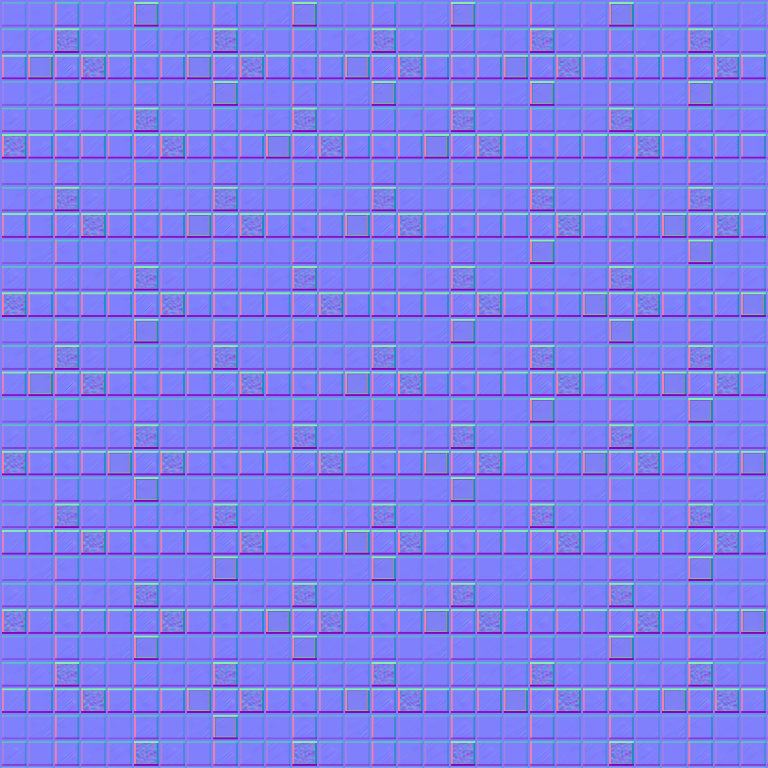
A WebGL 2 fragment shader for this texture map:

```glsl
#version 300 es
precision highp float;
// Tangent-space normal map of a square mosaic with rough and lipped accent tiles.

#define CELLS 29.09      // tiles across and down
#define OFFSET 0.04      // grid shift, in tiles
#define GAP 0.035        // half width of the flat joint
#define BEVEL 0.072      // bevel width
#define LIP 0.035        // width of the inner lip on accent tiles
#define LIP_CHANCE 0.58  // share of candidate tiles with a lip
#define ROUGHNESS 0.034  // relief height of rough tiles
#define SCRATCHES 0.013  // relief height of worn smooth tiles
#define SHADE 0.14       // loss of blue on accent tiles

uniform vec2 u_resolution;
out vec4 outColor;

float hash(vec2 p) {
    vec3 q = fract(vec3(p.xyx) * 0.1031);
    q += dot(q, q.yzx + 33.33);
    return fract((q.x + q.y) * q.z);
}

float noise(vec2 p) {
    vec2 i = floor(p), f = fract(p);
    f = f * f * (3.0 - 2.0 * f);
    return mix(mix(hash(i), hash(i + vec2(1, 0)), f.x),
               mix(hash(i + vec2(0, 1)), hash(i + vec2(1, 1)), f.x), f.y);
}

// Surface height inside one tile: lumpy stone or patchy diagonal scratches.
float relief(vec2 p, vec2 seed, float rough, float wear) {
    vec2 diagonal = vec2(p.x + p.y, p.x - p.y);
    float lumps = noise(diagonal * vec2(8.0, 4.0) + seed) + 0.4 * noise(p * 14.0 + seed);
    float scratch = noise(diagonal * vec2(18.0, 1.5) + seed);
    float patches = smoothstep(0.4, 0.9, noise(diagonal * vec2(3.0, 1.5) + seed));
    return mix(SCRATCHES * wear * scratch * patches, ROUGHNESS * lumps, rough);
}

// Smooth-edged strips of the given width, one per axis.
vec2 strip(vec2 d, float start, float width, float aa) {
    return smoothstep(start - aa, start + aa, d)
         - smoothstep(start + width - aa, start + width + aa, d);
}

// Zero outside the inset square, per axis.
vec2 inset(vec2 p, float start, float aa) {
    return smoothstep(vec2(start - aa), vec2(start + aa), min(p, 1.0 - p));
}

float is(vec2 a, vec2 b) {
    return all(lessThan(abs(a - b), vec2(0.5))) ? 1.0 : 0.0;
}

void main() {
    // Tile grid, counted from the upper left.
    vec2 uv = gl_FragCoord.xy / u_resolution;
    vec2 grid = vec2(uv.x, 1.0 - uv.y) * CELLS - OFFSET;
    vec2 cell = floor(grid), p = fract(grid);
    float aa = 0.5 * CELLS / min(u_resolution.x, u_resolution.y);

    // Six-by-three motif, shifted by three tiles in every other band.
    vec2 motif = vec2(mod(cell.x + 3.0 * floor(cell.y / 3.0), 6.0), mod(cell.y, 3.0));
    float rough = is(motif, vec2(2, 1)) + is(motif, vec2(3, 2));
    float candidate = is(motif, vec2(1, 2)) + is(motif, vec2(5, 0));
    float lipped = candidate * step(hash(cell + 71.0), LIP_CHANCE);
    float accent = max(rough, lipped);

    // Tiles in every third row or column stand taller.
    float tallRow = step(1.5, motif.y);
    float tallColumn = step(1.5, mod(cell.x, 3.0));
    float vary = 0.6 + 0.7 * hash(motif + 13.0);
    float low = 0.24 * vary;
    float leftHeight = max(accent, max(1.3 * low, max(0.9 * tallColumn, 0.65 * vary * tallRow)));
    float rightHeight = max(0.85 * accent, max(1.6 * low, 0.6 * max(tallColumn, tallRow * vary)));
    float topHeight = max(0.9 * accent, max(2.2 * low, max(0.85 * tallRow, 0.6 * tallColumn)));
    float bottomHeight = max(accent, max(2.0 * low, max(0.85 * tallRow, 0.55 * tallColumn)));

    // Face relief by finite differences; it repeats with the motif.
    vec2 seed = motif * 17.0 + 5.0;
    float wear = 0.3 + hash(motif + 41.0) + 0.6 * tallRow;
    float e = 0.02;
    float h = relief(p, seed, rough, wear);
    vec2 rise = vec2(relief(p + vec2(e, 0), seed, rough, wear) - h,
                     relief(p + vec2(0, e), seed, rough, wear) - h) / e;
    vec2 core = inset(p, GAP + BEVEL, aa);
    vec3 normal = normalize(vec3(vec2(-rise.x, rise.y) * core.x * core.y, 1.0));
    normal.z -= SHADE * (rough + 0.4 * lipped) * core.x * core.y;

    // Inner lip leans against the bevel: x to the right, y upward.
    float lip = 0.8 * lipped + 0.25 * rough;
    vec2 nearLip = strip(p, GAP + BEVEL, LIP, aa) * core.yx * lip;
    vec2 farLip = strip(1.0 - p, GAP + BEVEL, LIP, aa) * core.yx * lip;
    normal = mix(normal, vec3(-0.7, 0.1, 0.1), 0.6 * nearLip.x);
    normal = mix(normal, vec3(0.0, -0.7, 0.2), 0.5 * nearLip.y);
    normal = mix(normal, vec3(0.4, 0.1, -0.2), farLip.x);
    normal = mix(normal, vec3(0.0, 0.6, -0.1), farLip.y);

    // Steep bevels, blended by the height of the tile.
    vec2 face = inset(p, GAP, aa);
    vec2 nearBevel = strip(p, GAP, BEVEL, aa) * face.yx;
    vec2 farBevel = strip(1.0 - p, GAP, BEVEL, aa) * face.yx;
    vec3 topLean = mix(vec3(-0.5, 0.85, 0.25), vec3(0.0, 1.0, 0.3), max(tallRow, accent));
    normal = mix(normal, vec3(0.95, 0.0, 0.3), nearBevel.x * leftHeight);
    normal = mix(normal, vec3(-0.93, 0.12, 0.4), farBevel.x * rightHeight);
    normal = mix(normal, topLean, nearBevel.y * topHeight);
    normal = mix(normal, vec3(0.05, -0.97, 0.45), farBevel.y * bottomHeight);

    outColor = vec4(normal * vec3(0.5, 0.5, 0.49) + 0.5, 1.0);
}
```
